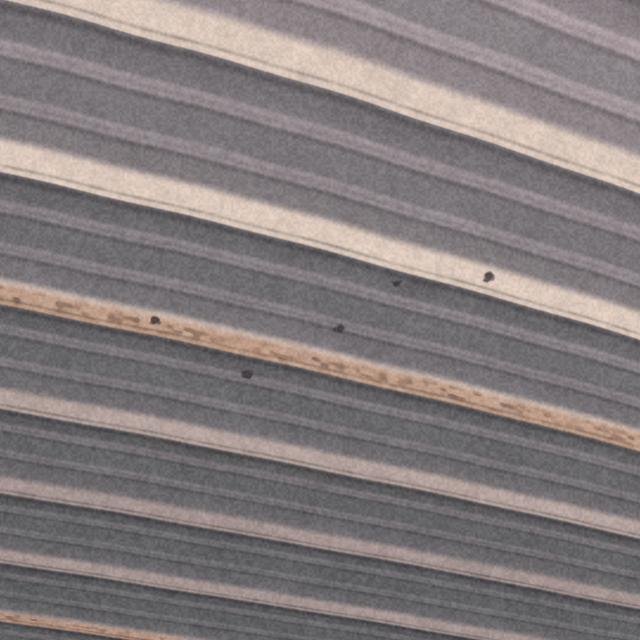
Write a Shadertoy shader that draws this texture.

```glsl
// Ribbed sheet metal seen at a slant: broad pale ridges with two thin ribs between each.
// A bent perspective mapping turns canvas position into a row number; its fraction
// draws one repeat, its whole part varies the ridge (fading, rust). Grain goes on top.

// Perspective: row = DEPTH / (VANISH - height) - FIRST_ROW, height measured downward
const float DEPTH = 13.05;
const float VANISH = 2.018;
const float FIRST_ROW = 6.475;
const vec2 SLOPE = vec2(0.251, 0.055);      // linear and quadratic drop to the right
const vec2 SQUEEZE = vec2(0.114, 0.048);    // rows close up to the right

// Profile of one repeat, in fractions of a row
const float RIDGE_TOP = 0.765;
const float RIDGE_END = 0.985;
const float RIB_HALF = 0.042;
const float BLUR = 0.0022;                  // edge softness in canvas units

const vec3 SHEET_FAR = vec3(0.57, 0.535, 0.55);
const vec3 SHEET_NEAR = vec3(0.355, 0.36, 0.37);
const vec3 RIDGE_BRIGHT = vec3(0.86, 0.785, 0.735);
const vec3 RIDGE_DULL = vec3(0.645, 0.58, 0.57);
const vec3 RUST = vec3(0.73, 0.585, 0.495);
const vec3 RUST_DARK = vec3(0.43, 0.345, 0.31);
const vec3 RIB_TINT = vec3(0.125, 0.10, 0.105);
const vec3 GLOW = vec3(0.055, 0.04, 0.04);
const vec3 SPECK = vec3(0.22, 0.20, 0.21);
const float GRAIN = 0.11;
const int SPECK_COUNT = 5;

float hash(vec2 p) {
    vec3 q = fract(p.xyx * 0.1031);
    q += dot(q, q.yzx + 33.33);
    return fract((q.x + q.y) * q.z);
}

float valueNoise(vec2 p) {
    vec2 i = floor(p), f = fract(p);
    f = f * f * (3.0 - 2.0 * f);
    return mix(mix(hash(i), hash(i + vec2(1, 0)), f.x),
               mix(hash(i + vec2(0, 1)), hash(i + vec2(1, 1)), f.x), f.y);
}

// Slow mottling from layered sines
float mottle(vec2 p) {
    return (sin(p.x * 17.0 + 3.0 * sin(p.y * 11.0))
          + sin(p.y * 29.0 - p.x * 13.0 + 2.0 * sin(p.x * 23.0))) * 0.5;
}

float stripe(float x, float a, float b, float soft) {
    return smoothstep(a - soft, a + soft, x) - smoothstep(b - soft, b + soft, x);
}

float bump(float x, float width) {
    return exp(-x * x / (width * width));
}

// Double-lined rib: two pale lips, a groove between them and a shadow below
vec3 ribLight(float d, float soft) {
    float body = stripe(d, -RIB_HALF, RIB_HALF, soft + 0.008);
    float groove = bump(d - 0.008, 0.012 + soft * 0.5);
    float shadow = bump(d - RIB_HALF - 0.018, 0.014 + soft * 0.5);
    return RIB_TINT * body * (1.0 - 0.45 * groove) - 0.065 * shadow;
}

void mainImage(out vec4 fragColor, in vec2 fragCoord) {
    vec2 uv = fragCoord / iResolution.xy;
    vec2 powers = vec2(uv.x, uv.x * uv.x);

    // Bent perspective to row number
    float squeeze = 1.0 - dot(SQUEEZE, powers);
    float height = (1.0 - uv.y - dot(SLOPE, powers)) / squeeze;
    float away = VANISH - height;
    float row = DEPTH / away - FIRST_ROW;
    row += 0.006 * sin(uv.x * 21.0 + row) * sin(uv.x * 8.0);
    float index = floor(row), f = row - index;
    float soft = max(BLUR, 0.8 / iResolution.y) * DEPTH / (away * away * squeeze);
    float wrapped = f - step(0.5, f);

    // Flat sheet, brightening toward each ridge
    float nearness = 1.0 - exp(-0.4 * max(row + 1.0, 0.0));
    vec3 color = mix(SHEET_FAR, SHEET_NEAR, nearness);
    color += GLOW * smoothstep(0.5, 0.8, f) * (1.0 - smoothstep(0.9, 1.0, f));
    color += 0.008 * mottle(uv * 1.5);

    // Two ribs, fainter in the tighter rows
    float drift = 0.02 * clamp(index, 0.0, 3.0);
    float strength = mix(1.1, 0.65, nearness);
    color += strength * ribLight(f - 0.235 + drift, soft);
    color += strength * ribLight(f - 0.54 + drift, soft);

    // Ridge colour, with rust on every fourth row
    vec3 ridge = mix(RIDGE_BRIGHT, RIDGE_DULL, smoothstep(0.0, 3.0, index));
    float rusty = 1.0 - step(0.5, abs(mod(index, 4.0) - 1.0));
    float flake = valueNoise(vec2(uv.x * 75.0, row * 24.0));
    float patches = 0.5 + 0.5 * sin(uv.x * 9.0 + 1.4 + sin(uv.x * 17.0));
    ridge = mix(ridge, RUST, rusty * smoothstep(0.77, 0.86, f) * (0.65 + 0.35 * flake));
    float scab = smoothstep(0.45, 0.85, flake) * bump(f - 0.89, 0.055);
    ridge = mix(ridge, RUST_DARK, rusty * scab * (0.2 + 0.65 * patches));
    ridge *= 1.0 + 0.02 * mottle(uv * 3.0 + index);

    // Seam along the ridge's lower lip, then the shadow under it
    float seamWear = 0.5 + 0.5 * valueNoise(vec2(uv.x * 40.0, index * 7.0));
    ridge *= 1.0 - 0.22 * seamWear * bump(f - 0.94, 0.008 + soft * 0.5);
    float top = smoothstep(RIDGE_TOP - 0.025 - soft, RIDGE_TOP + 0.035 + soft, f);
    float end = 1.0 - smoothstep(RIDGE_END - soft, RIDGE_END + soft, f);
    color = mix(color, ridge, top * end);
    color *= 1.0 - 0.24 * bump(wrapped - 0.018, 0.024 + soft * 0.4);
    color *= 1.0 - 0.07 * stripe(f, 0.02, 0.14, 0.05);

    // Scattered dark specks with ragged rims
    for (int i = 0; i < SPECK_COUNT; i++) {
        float k = float(i);
        vec2 center = vec2(0.243 + 0.61 * fract(k * 0.618), 0.5 + 0.085 * sin(k * 2.4));
        vec2 d = (uv - center) * vec2(0.8, 1.0);
        float radius = 0.004 + 0.003 * hash(vec2(k, 4.0));
        float rim = length(d) + 0.005 * (valueNoise(uv * 180.0) - 0.5);
        color = mix(color, SPECK, 0.8 * (1.0 - smoothstep(radius - 0.002, radius + 0.003, rim)));
    }

    // Fine and coarse grain
    float grain = 0.65 * valueNoise(uv * 270.0) + 0.35 * valueNoise(uv * 130.0 + 9.0) - 0.5;
    fragColor = vec4(clamp(color + GRAIN * grain, 0.0, 1.0), 1.0);
}
```
